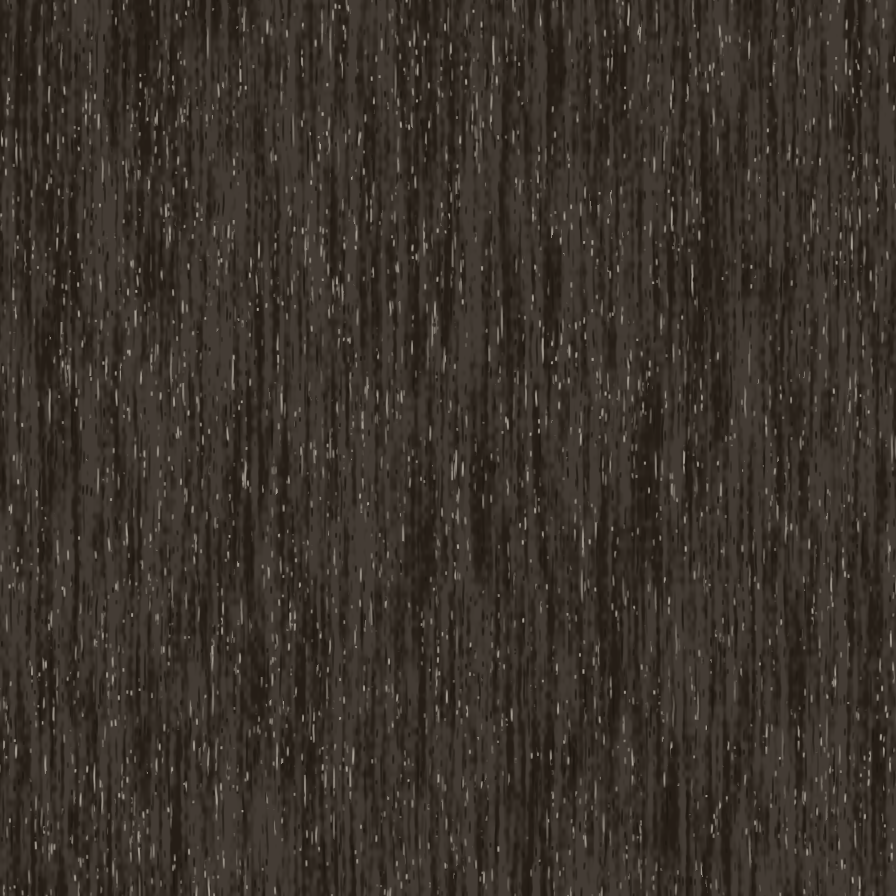
A Shadertoy shader for this texture:

```glsl
// Dark brown fibrous weave: fine vertical strands with pale broken flecks.
// Strands are value noise stretched along y at several widths; pits and flecks
// are tapered slivers scattered over staggered grids of different lengths.

float hash(vec2 p) {
    return fract(sin(dot(p, vec2(127.1, 311.7))) * 43758.5453);
}

float noise(vec2 p) {
    vec2 cell = floor(p);
    vec2 f = fract(p);
    f = f * f * (3.0 - 2.0 * f);
    float low = mix(hash(cell), hash(cell + vec2(1.0, 0.0)), f.x);
    float high = mix(hash(cell + vec2(0.0, 1.0)), hash(cell + vec2(1.0, 1.0)), f.x);
    return mix(low, high, f.y);
}

// Lightness of the strands, from 0 in the gaps to 1 on the ridges
float strandTone(vec2 uv) {
    float thread = noise(uv * vec2(155.0, 4.0)) - 0.5;
    float fibre = noise(uv * vec2(245.0, 13.0) + 17.0) - 0.5;
    float speckle = noise(uv * vec2(256.0, 125.0) + 41.0) - 0.5;
    float band = noise(uv * vec2(34.0, 3.0) + 73.0) - 0.5;
    float tone = 0.58 + 0.45 * thread + 0.75 * fibre + 0.4 * speckle + 0.13 * band;
    return smoothstep(0.15, 0.85, tone);
}

// One grid of slivers, at most one in each cell, thinning toward both ends
float slivers(vec2 uv, float rows, float chance, float seed) {
    vec2 grid = vec2(220.0, rows);
    vec2 p = uv * grid + vec2(seed * 0.37, 0.0);
    p.y += 9.0 * hash(vec2(floor(p.x), seed));
    vec2 cell = floor(p);
    vec2 id = cell + seed * 13.0;
    vec2 center = vec2(mix(0.42, 0.58, hash(id + 3.1)), 0.5);
    vec2 d = abs(p - cell - center) / grid;
    float halfLength = mix(0.15, 0.48, hash(id + 7.7)) / rows;
    float taper = 1.0 - pow(min(d.y / halfLength, 1.0), 3.0);
    float across = 1.0 - smoothstep(0.0003, 0.0019, d.x);
    float strength = mix(0.25, 1.0, hash(id + 5.3));
    return across * taper * strength * step(hash(id), chance);
}

void mainImage(out vec4 fragColor, in vec2 fragCoord) {
    vec2 uv = fragCoord / iResolution.xy;

    // Slow waver of the strands and a small jitter of their edges
    uv.x += 0.002 * (noise(uv * vec2(12.0, 14.0)) - 0.5);
    uv.x += 0.0011 * (noise(uv * vec2(90.0, 75.0) + 5.0) - 0.5);

    vec3 gapColor = vec3(0.145, 0.115, 0.086);
    vec3 ridgeColor = vec3(0.266, 0.236, 0.207);
    vec3 color = mix(gapColor, ridgeColor, strandTone(uv));

    // Narrow dark pits between the strands
    float pit = max(slivers(uv, 16.0, 0.2, 21.0), slivers(uv, 55.0, 0.2, 27.0));
    color = mix(color, vec3(0.11, 0.085, 0.058), 0.9 * pit);

    // Pale flecks in loose clusters, broken up along their length
    float cluster = mix(0.4, 1.6, noise(uv * vec2(45.0, 10.0) + 9.0));
    float pale = 0.0;
    for (int i = 0; i < 3; i++) {
        float layer = float(i);
        float rows = 20.0 * exp2(layer * 1.1);
        pale = max(pale, slivers(uv, rows, 0.085 * cluster, layer + 1.0));
    }
    pale *= smoothstep(0.15, 0.45, noise(uv * vec2(200.0, 160.0) + 31.0));
    color = mix(color, vec3(0.66, 0.63, 0.59), pale);

    fragColor = vec4(color, 1.0);
}
```
